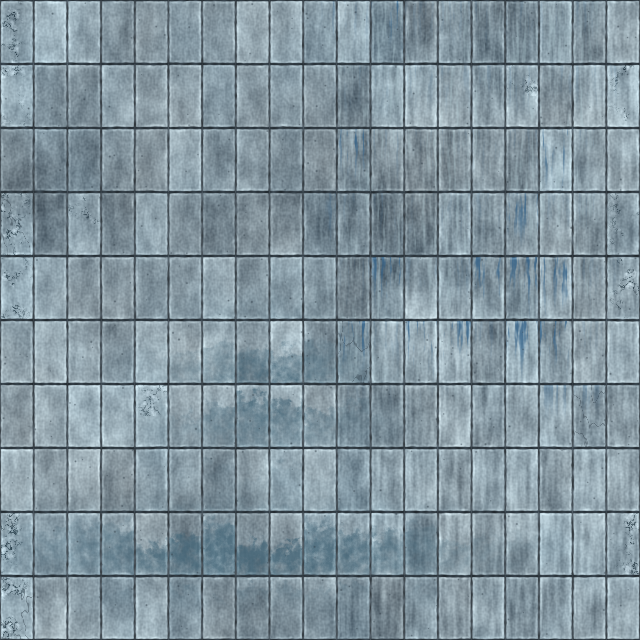
A Shadertoy shader for this texture:

```glsl
// Weathered blue-grey glazed wall tiles: 19 columns by 10 rows with dark grout, damp stains and runs.

const vec2 TILES = vec2(19.0, 10.0);
const vec2 GROUT_HALF = vec2(0.0015, 0.0018);
const float CORNER = 0.0015;
const float WOBBLE = 0.0007;
const float BASE_TONE = 0.69;
const float TILE_VARIATION = 0.30;
const float BROAD_VARIATION = 0.34;
const float CLOUDING = 0.33;
const float STREAKING = 0.20;
const float GRAIN = 0.15;
const float RIM_LIGHT = 0.22;
const float PIT_DENSITY = 0.07;
const vec3 GLAZE_DARK = vec3(0.20, 0.25, 0.29);
const vec3 GLAZE_LIGHT = vec3(0.69, 0.76, 0.79);
const vec3 GROUT_ACROSS = vec3(0.18, 0.22, 0.25);
const vec3 GROUT_UP = vec3(0.27, 0.31, 0.34);
const vec3 DAMP = vec3(0.27, 0.40, 0.47);
const vec3 BLUE_RUN = vec3(0.20, 0.38, 0.53);
const vec3 PALE_RUN = vec3(0.68, 0.78, 0.81);

float hash(vec2 p) {
    vec3 q = fract(p.xyx * 0.1031);
    q += dot(q, q.yzx + 33.33);
    return fract((q.x + q.y) * q.z);
}

float corner(vec2 cell, vec2 offset) {
    float angle = 6.2832 * hash(cell);
    return dot(vec2(cos(angle), sin(angle)), offset);
}

// Gradient noise, about -0.7 to 0.7
float noise(vec2 p) {
    vec2 i = floor(p), f = fract(p);
    vec2 u = f * f * f * (f * (f * 6.0 - 15.0) + 10.0);
    vec2 e = vec2(1.0, 0.0);
    return mix(mix(corner(i, f), corner(i + e, f - e), u.x),
               mix(corner(i + e.yx, f - e.yx), corner(i + 1.0, f - 1.0), u.x), u.y);
}

float fbm(vec2 p) {
    float sum = 0.0, amp = 0.8;
    for (int i = 0; i < 4; i++) {
        sum += amp * noise(p);
        p = mat2(1.6, 1.2, -1.2, 1.6) * p + 7.3;
        amp *= 0.55;
    }
    return sum;
}

// Soft oval patch: 1 at the centre, fading outwards
float patchAt(vec2 p, vec2 centre, vec2 size) {
    vec2 d = (p - centre) / size;
    return exp(-dot(d, d));
}

void mainImage(out vec4 fragColor, in vec2 fragCoord) {
    vec2 uv = fragCoord / iResolution.xy;
    float pixel = 1.0 / min(iResolution.x, iResolution.y);

    // Tile layout with slightly uneven joints
    vec2 bent = uv + WOBBLE * vec2(noise(uv * 35.0), noise(uv * 35.0 + 50.0));
    vec2 id = floor(bent * TILES);
    vec2 f = fract(bent * TILES);
    vec2 q = abs(f - 0.5) / TILES - 0.5 / TILES + GROUT_HALF + CORNER;
    float inside = CORNER - length(max(q, 0.0)) - min(max(q.x, q.y), 0.0);
    inside += 0.0008 * noise(uv * 130.0);
    float seed = hash(id + 3.7);
    float kind = hash(id + 41.3);
    vec2 local = uv + seed * 17.0;

    // Glaze tone: tile to tile, broad clouds, mottling, brushing and grain
    float cloud = fbm(local * vec2(36.0, 22.0));
    float brushed = noise(local * vec2(150.0, 14.0)) + 0.6 * noise(local * vec2(75.0, 9.0));
    float grain = noise(uv * 230.0) + 0.6 * noise(uv * vec2(330.0, 110.0));
    float tone = BASE_TONE + TILE_VARIATION * (seed - 0.5) + BROAD_VARIATION * fbm(uv * 3.5 + 2.0);
    tone += CLOUDING * cloud + GRAIN * grain;
    tone += STREAKING * brushed * (0.35 + smoothstep(0.45, 0.6, uv.x));
    tone += 0.12 * exp(-max(inside, 0.0) / 0.005);
    tone -= 0.20 * patchAt(uv, vec2(0.58, 0.62), vec2(0.07, 0.22));
    tone -= 0.14 * patchAt(uv, vec2(0.72, 0.93), vec2(0.12, 0.10));
    tone -= 0.14 * patchAt(uv, vec2(0.67, 0.03), vec2(0.18, 0.08));
    tone += 0.10 * patchAt(uv, vec2(0.80, 0.38), vec2(0.25, 0.12));
    vec3 colour = mix(GLAZE_DARK, GLAZE_LIGHT, clamp(tone, 0.1, 1.12));
    float blueness = 0.4 * (kind - 0.5) + 0.5 * fbm(uv * 6.0 + 30.0);
    colour += vec3(-0.006, 0.0, 0.006) + blueness * vec3(-0.035, 0.0, 0.022);

    // Damp creeping up from the lower part of some tiles
    float damp = patchAt(uv, vec2(0.40, 0.14), vec2(0.30, 0.055));
    damp += 0.75 * patchAt(uv, vec2(0.42, 0.39), vec2(0.14, 0.10));
    float waterline = 0.45 + 0.4 * kind + 0.35 * fbm(uv * 55.0);
    damp *= smoothstep(0.08, -0.08, f.y - waterline) * (0.75 + 0.8 * fbm(uv * 65.0));
    colour = mix(colour, DAMP, clamp(damp, 0.0, 0.8));

    // Thin mineral runs falling from the upper joints
    float runZone = smoothstep(0.49, 0.56, uv.x) * smoothstep(0.98, 0.90, uv.x) * smoothstep(0.32, 0.48, uv.y);
    float sway = 0.35 * noise(uv * vec2(60.0, 35.0));
    float strand = noise(vec2(uv.x * 170.0 + sway, uv.y * 8.0 + seed * 9.0)) + 0.35 * noise(uv * vec2(300.0, 60.0));
    float fall = smoothstep(0.1, 0.9, f.y + 0.6 * noise(vec2(uv.x * 160.0, id.y)));
    float run = smoothstep(0.08, 0.45, strand) * fall * runZone;
    colour = mix(colour, BLUE_RUN, run * (0.15 + 0.65 * step(0.72, kind)));
    float pale = smoothstep(0.05, 0.55, -strand) * (0.08 + 0.30 * runZone);
    colour = mix(colour, PALE_RUN, pale);

    // Broken glaze on a few outer tiles, and rare hairline cracks
    float worn = step(0.62, kind) * smoothstep(0.44, 0.48, abs(uv.x - 0.5));
    worn += 0.7 * step(0.97, seed) * step(0.5, f.y);
    float flake = fbm(uv * 85.0);
    float broken = worn * smoothstep(0.0, 0.3, fbm(uv * 32.0 + 9.0));
    colour += broken * (0.16 * smoothstep(0.0, 0.4, flake) - 0.32 * smoothstep(0.12, 0.0, abs(flake + 0.1)));
    float crack = smoothstep(0.03, 0.0, abs(fbm(local * vec2(20.0, 10.0))));
    colour = mix(colour, GLAZE_DARK, 0.45 * crack * step(0.972, kind));

    // Scattered pits
    vec2 pitCell = floor(uv * 80.0);
    vec2 pitCentre = 0.25 + 0.5 * vec2(hash(pitCell + 5.1), hash(pitCell + 8.6));
    float pitSize = 0.0003 + 0.0011 * hash(pitCell + 2.2);
    float pit = smoothstep(pixel, -pixel, length(fract(uv * 80.0) - pitCentre) / 80.0 - pitSize);
    colour = mix(colour, GLAZE_DARK, 0.6 * pit * step(hash(pitCell), PIT_DENSITY));

    // Pale worn rim, then soiled joints
    float rim = exp(-pow((inside - 0.0022) / 0.0015, 2.0)) * (0.6 + 1.3 * noise(uv * 75.0));
    colour += RIM_LIGHT * rim * (GLAZE_LIGHT - GLAZE_DARK);
    vec3 grout = mix(GROUT_UP, GROUT_ACROSS, smoothstep(-0.001, 0.001, q.y - q.x));
    grout *= 1.0 + 0.6 * noise(uv * 90.0);
    colour = mix(grout, colour, smoothstep(-0.7 * pixel, 0.7 * pixel, inside));

    fragColor = vec4(clamp(colour, 0.0, 1.0), 1.0);
}
```
